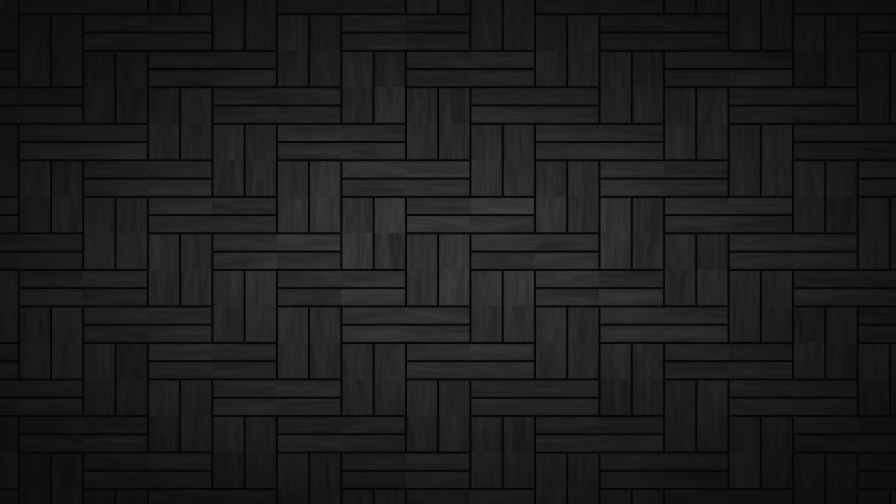
Reproduce this pattern procedurally as a WebGL 2 fragment shader.

```glsl
#version 300 es
precision highp float;
// Dark wooden parquet: paired planks in a stepped herringbone, dimmed toward the corners.

uniform vec2 u_resolution;
out vec4 fragColor;

// All lengths are fractions of the canvas height.
const vec2 CELL = vec2(0.12803, 0.07247);
const vec2 GRID_ORIGIN = vec2(0.0372, 0.0282);
const float SEAM_HALF_WIDTH = 0.0019;
const float BEVEL_WIDTH = 0.006;

const vec3 SEAM_COLOR = vec3(0.022);
const vec3 CENTER_COLOR = vec3(0.194, 0.194, 0.195);
const vec3 CORNER_COLOR = vec3(0.058);

float hash(vec2 p) {
    vec3 q = fract(vec3(p.xyx) * 0.1031);
    q += dot(q, q.yzx + 33.33);
    return fract((q.x + q.y) * q.z);
}

float noise(vec2 p) {
    vec2 i = floor(p);
    vec2 f = fract(p);
    f = f * f * (3.0 - 2.0 * f);
    float low = mix(hash(i), hash(i + vec2(1.0, 0.0)), f.x);
    float high = mix(hash(i + vec2(0.0, 1.0)), hash(i + vec2(1.0, 1.0)), f.x);
    return mix(low, high, f.y);
}

// Finds the plank under a point: xy = position along and across it,
// z = distance to its nearest edge, w = random seed.
vec4 findPlank(vec2 p) {
    vec2 grid = p / CELL;
    vec2 cell = floor(grid);
    vec2 local = fract(grid);
    float phase = mod(cell.x - cell.y, 4.0);
    bool horizontal = phase > 0.5 && phase < 2.5;

    // Step back to the first cell of the two-cell block.
    vec2 toSecond = horizontal ? vec2(step(1.5, phase), 0.0)
                               : vec2(0.0, step(2.5, phase));
    vec2 block = cell - toSecond;
    vec2 inBlock = (local + toSecond) * CELL;

    // Split the block lengthwise into two planks.
    vec2 along = horizontal ? inBlock : inBlock.yx;
    vec2 size = horizontal ? vec2(2.0 * CELL.x, 0.5 * CELL.y)
                           : vec2(2.0 * CELL.y, 0.5 * CELL.x);
    float side = step(size.y, along.y);
    along.y -= side * size.y;

    vec2 toEdge = min(along, size - along);
    float seed = hash(block * 1.7 + vec2(side * 13.1 + 50.0, phase + 80.0));
    return vec4(along, min(toEdge.x, toEdge.y), seed);
}

// Long wavy streaks, fine fibres and broad tone, centred near zero.
float woodGrain(vec2 p, float seed) {
    vec2 shift = vec2(seed * 71.0, seed * 137.0);
    float bend = noise(p * vec2(9.0, 28.0) + shift) - 0.5;
    p.y += 0.012 * bend;
    float streaks = noise(p * vec2(13.0, 125.0) + shift) - 0.5;
    float fibres = noise(p * vec2(38.0, 270.0) + shift.yx) - 0.5;
    float tone = noise(p * vec2(7.0, 45.0) + shift.yx) - 0.5;
    return 0.22 * streaks + 0.16 * fibres + 0.14 * tone;
}

// Elliptical falloff from the middle of the canvas.
vec3 lightColor(vec2 uv) {
    float radius = length(uv * 2.0 - 1.0);
    return mix(CENTER_COLOR, CORNER_COLOR, smoothstep(0.0, 1.45, radius));
}

void main() {
    vec2 uv = gl_FragCoord.xy / u_resolution;
    float pixel = 1.0 / u_resolution.y;
    vec2 p = vec2(gl_FragCoord.x * pixel, 1.0 - uv.y) - GRID_ORIGIN;
    vec4 plank = findPlank(p);

    // Plank tone, grain and softly shaded edges
    float shade = 1.0 + 0.2 * (plank.w - 0.5) + woodGrain(plank.xy, plank.w);
    shade *= mix(0.84, 1.0, smoothstep(0.0, BEVEL_WIDTH, plank.z));
    vec3 color = lightColor(uv) * shade;

    // Dark seams between planks
    float blur = 0.6 * pixel;
    float wood = smoothstep(SEAM_HALF_WIDTH - blur, SEAM_HALF_WIDTH + blur, plank.z);
    color = mix(SEAM_COLOR, color, wood);

    fragColor = vec4(color, 1.0);
}
```
